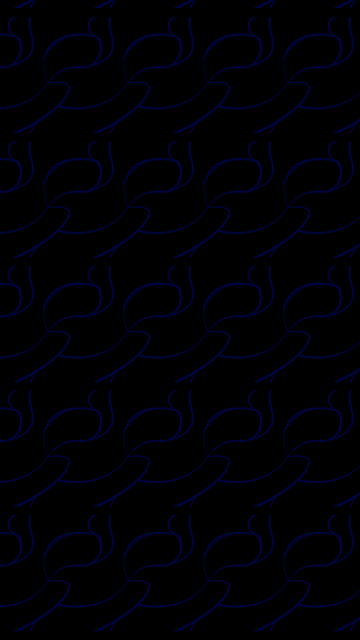
Reproduce this pattern procedurally as a Shadertoy shader.

```glsl
// Dark blue ribbon lines on black: a tile of looping, tapering strands that
// link up sideways, repeated in a straight grid with a bare band between rows.
// Each strand is a cubic curve, drawn by its distance and wrapped across x.

const float COLUMNS = 4.5;         // tiles across the canvas width
const float ROW_PITCH = 1.557;     // row spacing, in tile widths
const float ROW_DRAWN = 1.451;     // part of the row that holds lines
const vec2 GRID_START = vec2(0.5, 0.21);
const vec3 GROUND = vec3(0.0);
const vec3 INK = vec3(0.0, 0.018, 0.25);
const int STEPS = 14;

vec2 cubic(vec2 a, vec2 b, vec2 c, vec2 d, float t) {
    float s = 1.0 - t;
    return s * s * s * a + 3.0 * s * s * t * b + 3.0 * s * t * t * c + t * t * t * d;
}

// Coverage of a strand whose half width runs from widths.x to widths.y
float strand(vec2 p, float blur, vec2 a, vec2 b, vec2 c, vec2 d, vec2 widths) {
    // Move the point to the copy of the strand nearest in x
    float middle = 0.5 * (a.x + d.x);
    p.x = fract(p.x - middle + 0.5) - 0.5 + middle;

    float edge = 1e3;
    vec2 start = a;
    for (int i = 1; i <= STEPS; i++) {
        float t = float(i) / float(STEPS);
        vec2 end = cubic(a, b, c, d, t);
        vec2 along = end - start;
        float h = clamp(dot(p - start, along) / dot(along, along), 0.0, 1.0);
        float width = mix(widths.x, widths.y, t + (h - 1.0) / float(STEPS));
        edge = min(edge, length(p - start - along * h) - width);
        start = end;
    }
    return 1.0 - smoothstep(-blur, blur, edge);
}

// Loop with its two rising tails
float loopStrands(vec2 p, float blur) {
    vec2 knot = vec2(0.10, 0.826);
    vec2 shoulder = vec2(0.72, 0.26);
    vec2 base = vec2(0.555, 0.632);
    vec2 crown = vec2(0.486, 0.222);
    vec2 bend = vec2(0.912, 0.36);
    float ink = 0.0;
    // Outer tail, down into the base and on to the knot
    ink = max(ink, strand(p, blur, vec2(0.885, -0.01), vec2(0.83, 0.12), vec2(0.91, 0.20), bend, vec2(0.012, 0.013)));
    ink = max(ink, strand(p, blur, bend, vec2(0.91, 0.50), vec2(0.76, 0.60), base, vec2(0.012, 0.007)));
    ink = max(ink, strand(p, blur, base, vec2(0.36, 0.62), vec2(0.24, 0.64), knot, vec2(0.014, 0.004)));
    // Inner tail and the right side of the loop
    ink = max(ink, strand(p, blur, vec2(0.715, -0.01), vec2(0.57, 0.03), vec2(0.57, 0.19), shoulder, vec2(0.012, 0.010)));
    ink = max(ink, strand(p, blur, shoulder, vec2(0.80, 0.34), vec2(0.78, 0.60), base, vec2(0.017, 0.011)));
    // Left side, crown and fine inner line
    ink = max(ink, strand(p, blur, knot, vec2(-0.02, 0.55), vec2(0.06, 0.23), crown, vec2(0.003, 0.014)));
    ink = max(ink, strand(p, blur, crown, vec2(0.58, 0.22), vec2(0.67, 0.235), shoulder, vec2(0.013, 0.008)));
    ink = max(ink, strand(p, blur, vec2(0.05, 0.52), vec2(0.09, 0.41), vec2(0.24, 0.28), vec2(0.36, 0.25), vec2(0.010, 0.005)));
    return ink;
}

// Sagging link and hooked tail below the loop
float linkStrands(vec2 p, float blur) {
    vec2 knot = vec2(0.10, 0.826);
    vec2 hook = vec2(0.361, 0.92);
    float ink = 0.0;
    ink = max(ink, strand(p, blur, knot + vec2(1.0, 0.0), vec2(0.95, 1.06), vec2(0.65, 1.20), vec2(0.25, 1.125), vec2(0.004, 0.014)));
    ink = max(ink, strand(p, blur, knot, vec2(0.25, 0.81), vec2(0.39, 0.82), hook, vec2(0.007, 0.012)));
    ink = max(ink, strand(p, blur, hook, vec2(0.32, 1.07), vec2(0.06, 1.29), vec2(-0.31, 1.455), vec2(0.012, 0.016)));
    // Short fork at the foot
    ink = max(ink, strand(p, blur, vec2(0.97, 1.32), vec2(0.92, 1.36), vec2(0.90, 1.41), vec2(0.878, 1.46), vec2(0.007, 0.011)));
    return ink;
}

void mainImage(out vec4 fragColor, in vec2 fragCoord) {
    // Tile widths, measured from the upper left
    float pixel = COLUMNS / iResolution.x;
    vec2 p = vec2(fragCoord.x, iResolution.y - fragCoord.y) * pixel - GRID_START;
    p.y = mod(p.y, ROW_PITCH);

    float blur = 0.004 + 0.5 * pixel;
    float ink = max(loopStrands(p, blur), linkStrands(p, blur));

    // Cut the strands flat at the top and foot of each row
    float fade = 0.5 * pixel;
    ink *= smoothstep(-fade, fade, p.y) * (1.0 - smoothstep(-fade, fade, p.y - ROW_DRAWN));

    fragColor = vec4(mix(GROUND, INK, ink), 1.0);
}
```
